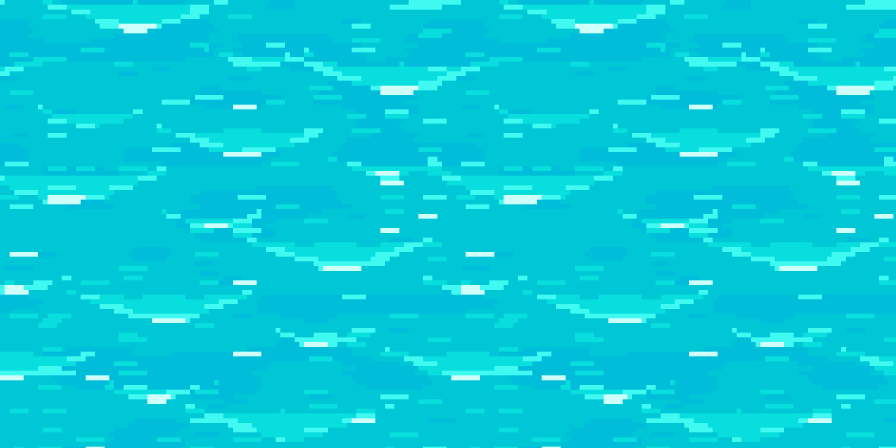
A Shadertoy shader for this texture:

```glsl
// Blocky tropical water: a square 96 x 96 cell tile, nearly two across and one down.
// Each cell takes one of five tones from dark patches, short glints and hanging
// crescent swells with bright lower rims; 3 x 3 samples smooth the cell edges.

const float CELLS = 96.0;

float hash(vec2 p) {
    vec3 a = fract(vec3(p.xyx) * 0.1031);
    a += dot(a, a.yzx + 33.33);
    return fract((a.x + a.y) * a.z);
}

// Value noise that wraps after "period" lattice steps
float tileNoise(vec2 p, vec2 period) {
    vec2 i = floor(p), f = smoothstep(0.0, 1.0, fract(p));
    vec2 a = mod(i, period), b = mod(i + 1.0, period);
    return mix(mix(hash(a), hash(vec2(b.x, a.y)), f.x),
               mix(hash(vec2(a.x, b.y)), hash(b), f.x), f.y);
}

// One glint of four to six cells may lie in each eight-cell block of a row
int glintTone(vec2 cell) {
    vec2 block = vec2(floor(cell.x / 8.0), cell.y) + 17.0;
    float start = floor(hash(block + 40.0) * 3.0);
    float size = 4.0 + floor(hash(block + 90.0) * 2.9);
    float x = mod(cell.x, 8.0) - start;
    float pick = hash(block);
    if (x < 0.0 || x >= size || pick > 0.14) return 1;
    return pick < 0.007 ? 4 : pick < 0.034 ? 3 : pick < 0.115 ? 2 : 0;
}

// Sixteen crescents, large and small in turn, stepping down the tile
int swellTone(vec2 cell) {
    vec2 q = (cell + 0.5) / CELLS;
    int tone = 0;
    for (int i = 0; i < 16; i++) {
        float k = float(i);
        bool large = i % 2 == 0;
        vec2 jitter = vec2(hash(vec2(k, 3.0)), hash(vec2(k, 8.0))) - 0.5;
        vec2 center = vec2(0.28 + 0.31 * k, 0.08 + k / 16.0) + jitter * vec2(0.08, 0.03);
        vec2 d = fract(q - center + 0.5) - 0.5;

        // Each row slides a little, giving ragged steps
        float ragged = hash(vec2(cell.y, k + 20.0));
        float width = (large ? 0.20 : 0.10) * (0.85 + 0.35 * hash(vec2(k, 15.0)));
        float x = abs(d.x + (ragged - 0.5) * 0.03) / width;
        float rim = 0.36 * width * pow(max(x - 0.1, 0.0), 1.2);
        float above = -d.y - rim;
        float depth = (large ? 0.066 : 0.030) * (1.0 - x);
        if (x > 1.0 || above < 0.0 || above > max(depth, 0.011)) continue;

        // Broken bright rim, with foam at the lowest point
        float side = d.x < 0.0 ? 0.0 : 50.0;
        bool lit = above < 0.016 && hash(vec2(cell.y + side, k + 60.0)) > 0.32;
        bool foam = -d.y < 0.014 && abs(d.x) < (large ? 0.042 : 0.026)
                 && hash(vec2(k, 31.0)) > 0.35;
        tone = max(tone, foam ? 4 : lit ? 3 : 2);
    }
    return tone;
}

vec3 waterColor(vec2 p) {
    vec3 tones[5] = vec3[5](
        vec3(0.00, 0.74, 0.85),   // deep
        vec3(0.00, 0.78, 0.84),   // body
        vec3(0.03, 0.87, 0.87),   // swell
        vec3(0.25, 0.98, 0.95),   // rim
        vec3(0.81, 1.00, 0.98));  // foam
    vec2 cell = mod(floor(p * CELLS), CELLS);
    int tone = glintTone(cell);

    // Long dark patches with ragged ends
    vec2 q = (cell + 0.5) / CELLS;
    q.x += (hash(vec2(cell.y, 71.0)) - 0.5) * 0.05;
    if (tone == 1 && tileNoise(q * vec2(6.0, 18.0), vec2(6.0, 18.0)) > 0.71) tone = 0;
    return tones[max(tone, swellTone(cell))];
}

void mainImage(out vec4 fragColor, in vec2 fragCoord) {
    vec3 color = vec3(0.0);
    for (int s = 0; s < 9; s++) {
        vec2 offset = (vec2(s % 3, s / 3) - 1.0) / 3.0;
        vec2 uv = (fragCoord + offset) / iResolution.y;
        color += waterColor(vec2(uv.x, 1.0 - uv.y) * 0.982);
    }
    fragColor = vec4(color / 9.0, 1.0);
}
```
